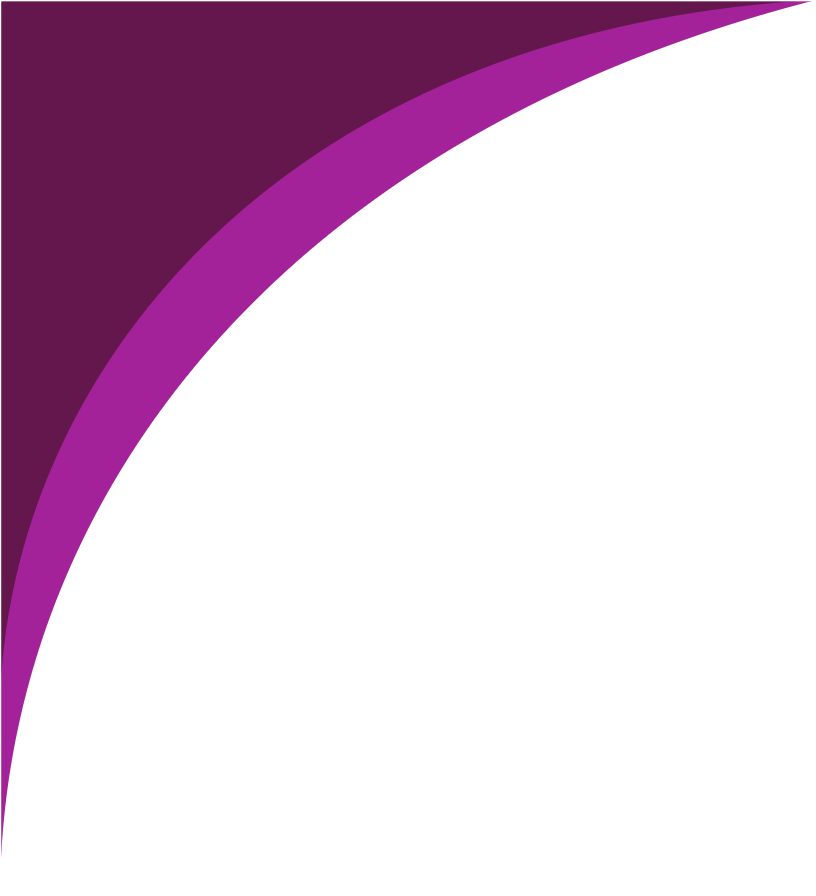
Reproduce this background procedurally as a WebGL 1 fragment shader.

```glsl
precision highp float;
// A white page with a dark plum corner at the upper left, edged by a
// magenta crescent. Each curve gives the depth below the top edge as a
// polynomial in the square root of x, smoothed by its distance in pixels.

uniform vec2 u_resolution;

const vec3 WHITE = vec3(1.0);
const vec3 PLUM = vec3(0.39, 0.09, 0.30);
const vec3 MAGENTA = vec3(0.64, 0.13, 0.60);

// Curve shapes: coefficients of 1, s and s * s, where s = sqrt(x)
const vec3 INNER_CURVE = vec3(0.80, -0.31, -0.39);
const vec3 OUTER_CURVE = vec3(1.005, -0.305, -0.235);

// Thin pale margin along the left and top edges
const vec2 MARGIN = vec2(0.0015);

// Coverage of the area above a curve that meets the top at x = 1
float cornerCoverage(vec2 p, vec3 curve, vec2 resolution) {
  float s = sqrt(max(p.x, 0.00001));
  float bow = curve.x + s * (curve.y + s * curve.z);
  float depth = (1.0 - s) * bow;

  // Divide by the gradient for an even edge on steep and shallow parts
  float bowSlope = curve.y + 2.0 * curve.z * s;
  float slope = ((1.0 - s) * bowSlope - bow) / (2.0 * s);
  float stretch = slope * resolution.y / resolution.x;
  float distancePx = (depth - p.y) * resolution.y / length(vec2(1.0, stretch));
  return clamp(distancePx + 0.5, 0.0, 1.0);
}

// Coverage of the region inside the left and top margins
float marginCoverage(vec2 p, vec2 margin, vec2 resolution) {
  vec2 inside = clamp((p - margin) * resolution + 0.5, 0.0, 1.0);
  return inside.x * inside.y;
}

void main() {
  // Position measured from the upper left corner
  vec2 p = gl_FragCoord.xy / u_resolution;
  p.y = 1.0 - p.y;

  // Layers: page, crescent, corner
  float crescent = cornerCoverage(p, OUTER_CURVE, u_resolution);
  float corner = cornerCoverage(p, INNER_CURVE, u_resolution);
  vec3 color = mix(WHITE, MAGENTA, crescent);
  color = mix(color, PLUM, corner);

  color = mix(WHITE, color, marginCoverage(p, MARGIN, u_resolution));
  gl_FragColor = vec4(color, 1.0);
}
```
